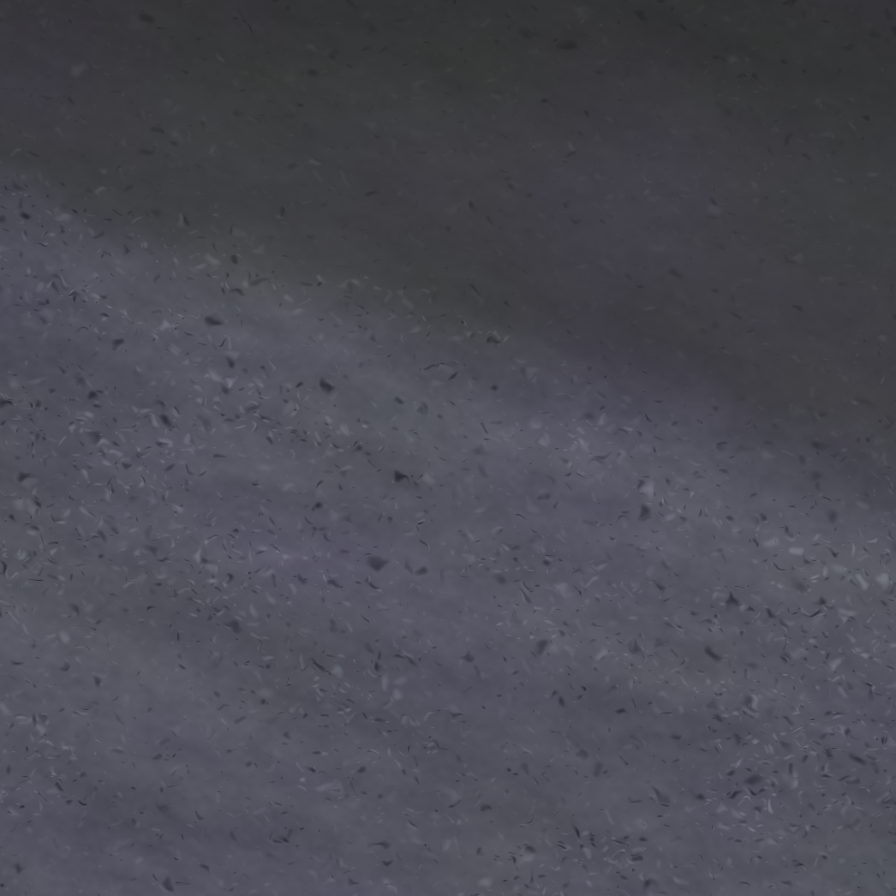
This texture is drawn by a WebGL 2 fragment shader. Its source:

```glsl
#version 300 es
precision highp float;

uniform vec2 u_resolution;
out vec4 fragColor;

#define SLOPE 0.31
#define EDGE_HEIGHT 0.79
#define EDGE_SOFTNESS 0.075
#define COARSE_CELLS 48.0
#define FINE_CELLS 82.0
#define DARK_FLECKS 0.14
#define LIGHT_FLECKS 0.12
#define MOTTLE 0.046
#define RAGGEDNESS 0.011
#define SHADE_TOP vec3(0.203, 0.204, 0.213)
#define SHADE_LOW vec3(0.249, 0.249, 0.267)
#define LIT_STONE vec3(0.327, 0.327, 0.377)

float hash(vec2 p) {
    return fract(sin(dot(p, vec2(127.1, 311.7))) * 43758.5453);
}

float noise(vec2 p) {
    vec2 cell = floor(p), f = fract(p);
    f = f * f * (3.0 - 2.0 * f);
    float low = mix(hash(cell), hash(cell + vec2(1.0, 0.0)), f.x);
    float high = mix(hash(cell + vec2(0.0, 1.0)), hash(cell + 1.0), f.x);
    return mix(low, high, f.y);
}

float fbm(vec2 p) {
    float sum = 0.0, weight = 0.5;
    for (int i = 0; i < 4; i++) {
        sum += weight * noise(p);
        p = mat2(0.8, 0.6, -0.6, 0.8) * p * 2.03 + 17.3;
        weight *= 0.5;
    }
    return sum / 0.9375;
}

// Soft elongated grains, one candidate per cell
float flecks(vec2 p, float cells, float seed, float density) {
    vec2 q = p * cells, base = floor(q);
    float cover = 0.0;
    for (int y = -1; y <= 1; y++) {
        for (int x = -1; x <= 1; x++) {
            vec2 cell = base + vec2(x, y);
            vec2 key = cell + seed;
            vec2 d = q - cell - vec2(hash(key), hash(key + 31.7));
            float angle = -0.35 + 1.8 * (hash(key + 57.1) - 0.5);
            float c = cos(angle), s = sin(angle);
            d = vec2(c * d.x + s * d.y, c * d.y - s * d.x);
            float size = mix(0.18, 0.52, pow(hash(key + 73.3), 2.0));
            float r = length(d / vec2(size, size * mix(0.35, 0.70, hash(key + 91.9))));
            float present = smoothstep(0.0, 0.25, density - hash(key + 113.5));
            float strength = mix(0.35, 1.0, hash(key + 139.1));
            cover = max(cover, present * strength * smoothstep(1.35, 0.1, r));
        }
    }
    return cover;
}

void main() {
    vec2 uv = gl_FragCoord.xy / u_resolution;

    // Coordinates along and across the slanted layers
    float depth = EDGE_HEIGHT - SLOPE * uv.x - uv.y;
    vec2 strata = vec2(uv.x - SLOPE * uv.y, depth);
    depth += 0.07 * (fbm(strata * vec2(4.0, 9.0)) - 0.5);
    float lit = smoothstep(-EDGE_SOFTNESS, EDGE_SOFTNESS, depth);
    float contrast = mix(0.45, 1.0, lit);

    // Shadow above, lit stone below
    float toTop = smoothstep(0.80, 0.98, uv.y + 0.08 * (uv.x - 0.5));
    vec3 color = mix(mix(SHADE_LOW, SHADE_TOP, toTop), LIT_STONE, lit);

    // Broad streaks and pale ridges
    float streak = fbm(strata * vec2(3.0, 11.0) + 4.7) - 0.5;
    float ridge = exp(-pow((depth - 0.10) / 0.050, 2.0))
                + exp(-pow((depth - 0.33) / 0.050, 2.0));
    float patches = fbm(strata * vec2(6.0, 13.0) + 21.0);
    color += mix(0.035, 0.105, lit) * streak;
    color += 0.028 * (ridge * smoothstep(0.25, 0.7, patches) - 0.2) * lit;

    // Drift between violet and olive
    float tint = fbm(strata * vec2(4.0, 7.0) + 38.0) - 0.5;
    color += tint * vec3(0.012, -0.012, 0.036);

    // Cloudy mottling and fine grain
    float grain = noise(strata * vec2(75.0, 120.0)) + noise(uv * 150.0 + 9.0) - 1.0;
    float blotch = fbm(strata * vec2(26.0, 48.0) + 63.0) - 0.5;
    color += MOTTLE * (0.32 * grain + blotch) * contrast;

    // Ragged outlines for the grains
    vec2 warp = vec2(noise(uv * 95.0 + 5.0), noise(uv * 95.0 + 77.0)) - 0.5;
    vec2 rough = uv + RAGGEDNESS * warp;

    // Clustered dark pits and pale chips
    float cluster = smoothstep(0.40, 0.68, patches + 0.10 * ridge);
    float density = mix(0.30, 0.38, lit) + 0.38 * cluster * lit;
    float pits = max(flecks(rough, COARSE_CELLS, 3.0, density * 0.75),
                     0.75 * flecks(rough, FINE_CELLS, 211.0, density * 0.8));
    float chips = max(flecks(rough, COARSE_CELLS, 401.0, density),
                      0.75 * flecks(rough, FINE_CELLS, 607.0, density));
    color += LIGHT_FLECKS * chips * contrast * mix(0.5, 1.0, cluster) * vec3(0.94, 1.0, 1.02);
    color -= DARK_FLECKS * pits * contrast * vec3(1.0, 0.98, 1.03);

    fragColor = vec4(clamp(color, 0.0, 1.0), 1.0);
}
```
